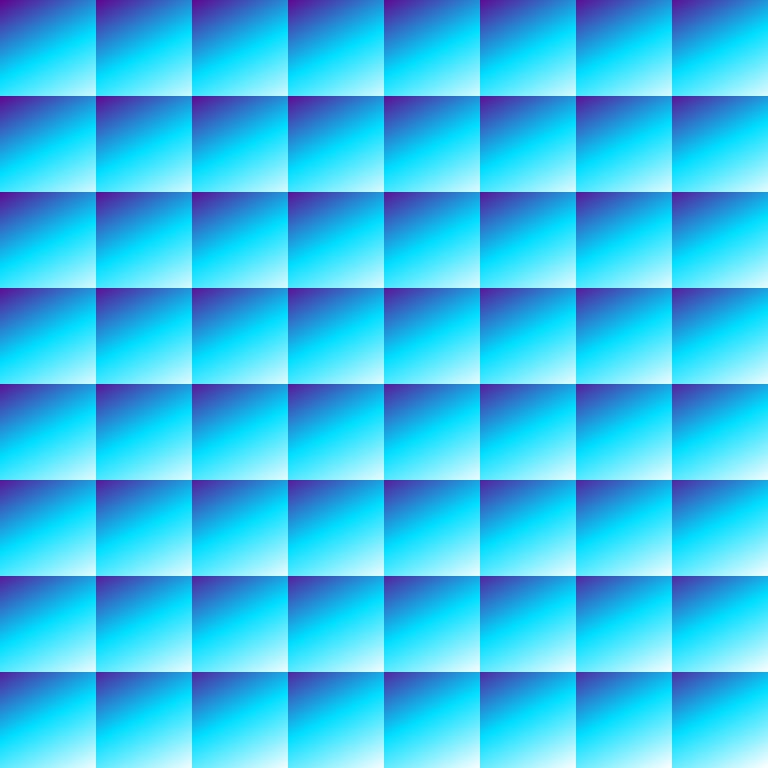
This pattern is drawn by a three.js fragment shader. Its source:

```glsl
// Square grid of slanted purple-cyan-white gradients that lighten gently across the canvas.
#define TILES 8.0
#define SLANT vec2(0.3333, 0.6667)
#define CANVAS_SHARE 0.111
#define MIDPOINT 0.5
#define PURPLE vec3(0.38, 0.0, 0.55)
#define CYAN vec3(0.0, 0.87, 1.0)
#define WHITE vec3(1.0)
#define SAMPLES 3

varying vec2 vUv;

// Three-stop colour ramp
vec3 ramp(float t) {
  vec3 dark = mix(PURPLE, CYAN, clamp(t / MIDPOINT, 0.0, 1.0));
  return mix(dark, WHITE, clamp((t - MIDPOINT) / (1.0 - MIDPOINT), 0.0, 1.0));
}

// Gradient within each tile, shifted by a faint gradient over the canvas
vec3 tiledGradient(vec2 uv) {
  vec2 fromTopLeft = vec2(uv.x, 1.0 - uv.y);
  vec2 inTile = fract(fromTopLeft * TILES);
  return ramp(dot(mix(inTile, fromTopLeft, CANVAS_SHARE), SLANT));
}

void main() {
  // Average a small grid of samples per pixel to smooth the tile seams
  vec2 pixel = fwidth(vUv);
  float count = float(SAMPLES);
  vec3 sum = vec3(0.0);
  for (int j = 0; j < SAMPLES; j++) {
    for (int i = 0; i < SAMPLES; i++) {
      vec2 offset = (vec2(float(i), float(j)) + 0.5) / count - 0.5;
      sum += tiledGradient(vUv + offset * pixel);
    }
  }
  gl_FragColor = vec4(sum / (count * count), 1.0);
}
```
